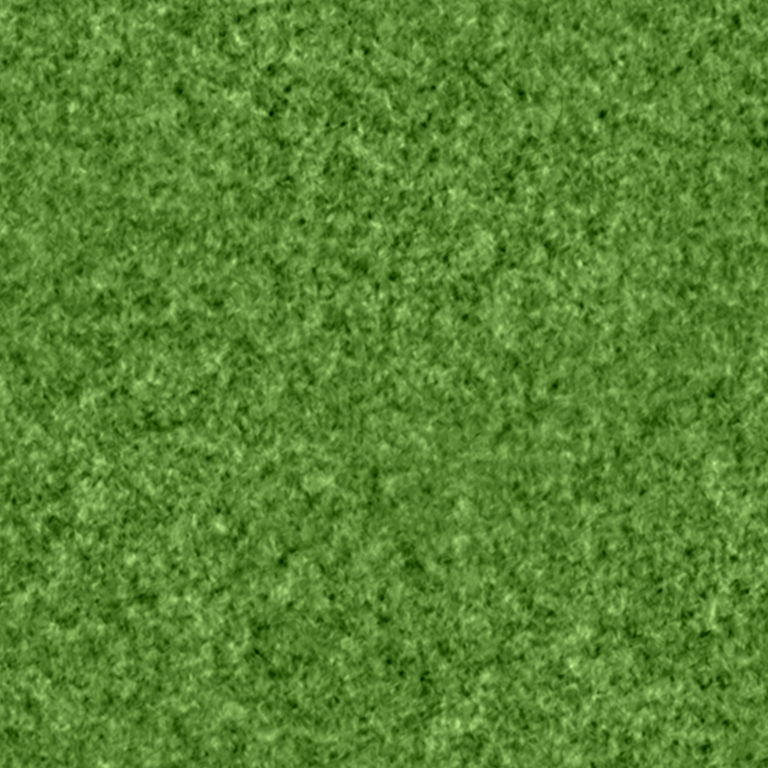
Reproduce this texture procedurally as a WebGL 1 fragment shader.

```glsl
precision highp float;
// Short, dense lawn seen from above: soft blades of random tone and lean are
// scattered through a cell grid at three sizes, and their summed light and
// shade shifts one mid green along a dark-to-bright ramp.

uniform vec2 u_resolution;

// Four random values in 0..1 for a cell and seed
vec4 hash4(vec3 p) {
  vec4 q = fract(p.xyzx * vec4(0.1031, 0.1030, 0.0973, 0.1099));
  q += dot(q, q.wzxy + 33.33);
  return fract((q.xxyz + q.yzzw) * q.zywx);
}

// Sum of light and dark blades; halfSize is in cells, lean in radians
float blades(vec2 p, vec2 halfSize, float lean, float seed) {
  vec2 cell = floor(p);
  float shade = 0.0;
  for (int y = -1; y <= 1; y++) {
    for (int x = -1; x <= 1; x++) {
      for (int k = 0; k < 3; k++) {
        vec2 neighbour = cell + vec2(float(x), float(y));
        vec4 rnd = hash4(vec3(neighbour + 7.0, seed + float(k) * 3.7));
        vec2 d = p - neighbour - rnd.xy;

        // Turn into the blade's own axes: across, along
        float angle = (rnd.z - 0.5) * lean + 0.15;
        float c = cos(angle), s = sin(angle);
        vec2 local = vec2(c * d.x - s * d.y, s * d.x + c * d.y) / halfSize;

        float body = max(0.0, 1.0 - dot(local, local));
        shade += (rnd.w * 2.0 - 1.0) * body * body;
      }
    }
  }
  return shade;
}

// Slow unevenness of the turf, about -1..1
float patches(vec2 uv) {
  return 0.5 * sin(uv.x * 7.0 + 2.0 * sin(uv.y * 5.0 + 1.0))
       + 0.5 * sin(uv.y * 9.0 + 1.5 * sin(uv.x * 6.0 + 4.0));
}

void main() {
  vec2 uv = gl_FragCoord.xy / min(u_resolution.x, u_resolution.y);

  // Tufts with gaps, single blades, fine tips
  float tone = 0.070 * blades(uv * 36.0, vec2(0.80, 0.55), 3.0, 11.0)
             + 0.112 * blades(uv * 74.0, vec2(0.43, 0.95), 2.6, 29.0)
             + 0.092 * blades(uv * 122.0, vec2(0.45, 0.95), 2.4, 53.0);

  // Some areas are flatter, others rougher and a little lighter
  float patchiness = patches(uv);
  tone = tone * (1.0 + 0.12 * patchiness) + 0.006 * patchiness;

  vec3 midGreen = vec3(0.345, 0.515, 0.193);
  vec3 toneRamp = vec3(1.0, 1.0, 0.9);
  gl_FragColor = vec4(clamp(midGreen + toneRamp * tone, 0.0, 1.0), 1.0);
}
```
